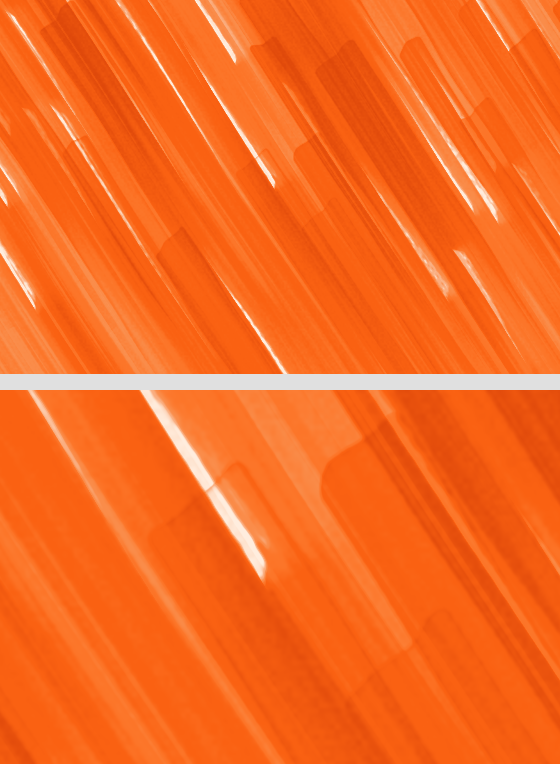
Top: the whole. Bottom: its middle third, enlarged.
Reproduce this texture procedurally as a Shadertoy shader.

```glsl
#define STROKE_DIR vec2(0.55, -0.835)
#define STROKES 25
#define STROKE_WIDTH 0.125
#define SLIVERS 27
#define SLIVER_WIDTH 0.026
#define HALO_WIDTH 0.036
#define WASH_INK 0.62
#define SOFT_EDGE 0.003
#define GRAIN 0.04

float hash(vec2 p) {
    vec3 q = fract(p.xyx * 0.1031);
    q += dot(q, q.yzx + 33.33);
    return fract((q.x + q.y) * q.z);
}

float noise(vec2 p) {
    vec2 cell = floor(p), f = fract(p);
    f = f * f * (3.0 - 2.0 * f);
    return mix(mix(hash(cell), hash(cell + vec2(1, 0)), f.x),
               mix(hash(cell + vec2(0, 1)), hash(cell + vec2(1, 1)), f.x), f.y);
}

// Bristle noise, fine across the stroke and long along it; s = (across, along)
float bristle(vec2 s, float fine, float coarse) {
    return noise(s * vec2(fine, coarse) + 40.0 + fine);
}

// Along coordinate of the point at a given across position and canvas height
float alongAt(float across, float height) {
    return 0.659 * across - 1.197 * height;
}

// Opacity of one translucent stroke: crisp blunt start, dry fading end
float strokeInk(vec2 s, float i) {
    float center = (i + 0.3 + 0.6 * hash(vec2(i, 1.0))) * 1.85 / float(STROKES);
    float start = alongAt(center, mix(0.15, 1.25, hash(vec2(i, 2.0))));
    float len = mix(0.7, 1.4, hash(vec2(i, 3.0)));
    float halfWidth = STROKE_WIDTH * mix(0.3, 0.56, hash(vec2(i, 4.0)));
    vec2 q = s - vec2(center, start);
    q.x += 0.012 * (noise(vec2(s.y * 5.0, i * 7.0)) - 0.5);
    q.y += 0.022 * (noise(vec2(s.x * 28.0, i * 5.0)) - 0.5) + 0.08 * q.x;

    // Rounded box
    vec2 box = abs(q - vec2(0.0, 0.5 * len)) - vec2(halfWidth, 0.5 * len) + 0.012;
    float d = length(max(box, 0.0)) + min(max(box.x, box.y), 0.0) - 0.012;
    float inside = smoothstep(SOFT_EDGE, -SOFT_EDGE, d);

    float wear = q.y / len + 0.5 * (bristle(s, 60.0, 1.6) - 0.5);
    float fade = 1.0 - smoothstep(0.25, 1.0, wear);
    float rim = 0.14 * exp(-abs(d + SOFT_EDGE) / 0.004);
    float load = mix(0.25, 0.6, hash(vec2(i, 5.0)));
    return inside * fade * (load + rim);
}

// Thin paint left between strokes: x = dry paper core, y = pale halo
vec2 sliver(vec2 s, float i) {
    float center = (i + hash(vec2(i, 11.0))) * 1.85 / float(SLIVERS);
    float start = alongAt(center, mix(0.3, 1.25, hash(vec2(i, 12.0))));
    float len = mix(0.4, 1.0, hash(vec2(i, 13.0)));
    float t = (s.y - start) / len;
    if (hash(vec2(i, 14.0)) > 0.5) t = 1.0 - t;
    float taper = smoothstep(0.0, 0.1, t) * clamp(1.0 - t, 0.0, 1.0);
    float size = mix(0.3, 1.0, hash(vec2(i, 15.0)));
    float width = SLIVER_WIDTH * size * taper;

    // One clean side, one side dissolving into dry hairs and speckle
    float x = s.x - center + 0.006 * (noise(vec2(s.y * 4.0, i * 3.0)) - 0.5);
    float hairs = 0.65 * bristle(s, 180.0, 2.5) + 0.35 * noise(s * vec2(170.0, 80.0));
    float u = x / max(width, 0.002);
    float body = smoothstep(-0.15, 0.2, u) * (1.0 - smoothstep(0.25, 1.9, u));
    float core = smoothstep(0.3, 1.0, body * (0.4 + 0.95 * hairs));
    core *= smoothstep(0.0, 0.009, width);

    float side = smoothstep(-SOFT_EDGE, SOFT_EDGE, x);
    float halo = side * exp(-max(x, 0.0) / HALO_WIDTH);
    float streaks = 0.45 + 0.5 * bristle(s, 55.0, 1.2) + 0.5 * hairs;
    return vec2(core, halo * (0.35 + 0.65 * size) * sqrt(taper) * streaks);
}

// Ink amount 0..1 to colour, from bare paper to doubled paint
vec3 paint(float ink) {
    vec3 c = mix(vec3(1.00, 0.93, 0.87), vec3(0.98, 0.68, 0.50), smoothstep(0.0, 0.2, ink));
    c = mix(c, vec3(0.98, 0.55, 0.29), smoothstep(0.2, 0.4, ink));
    c = mix(c, vec3(0.99, 0.46, 0.16), smoothstep(0.4, 0.58, ink));
    c = mix(c, vec3(0.98, 0.38, 0.07), smoothstep(0.58, 0.76, ink));
    return mix(c, vec3(0.87, 0.28, 0.04), smoothstep(0.76, 1.0, ink));
}

void mainImage(out vec4 fragColor, in vec2 fragCoord) {
    vec2 p = fragCoord / iResolution.y;
    vec2 s = vec2(dot(p, vec2(-STROKE_DIR.y, STROKE_DIR.x)), dot(p, STROKE_DIR));
    s.x += 0.015 * (noise(p * 2.0 + 7.0) - 0.5);

    // Uneven wash with bristle marks
    float ink = WASH_INK + 0.42 * (bristle(s, 9.0, 0.9) - 0.5);
    ink += 0.16 * (bristle(s, 34.0, 1.2) - 0.5);
    ink -= 0.16 * smoothstep(0.7, 0.95, bristle(s, 80.0, 1.4));

    // Layered strokes and the gaps between them
    float bare = 1.0, core = 0.0, halo = 0.0;
    for (int i = 0; i < STROKES; i++) bare *= 1.0 - strokeInk(s, float(i));
    for (int i = 0; i < SLIVERS; i++) {
        vec2 gap = sliver(s, float(i));
        core = max(core, gap.x);
        halo = max(halo, gap.y);
    }
    float covered = smoothstep(0.3, 0.65, 1.0 - bare);
    ink = mix(0.98, ink, bare);
    ink -= 0.42 * halo * (1.0 - 0.7 * covered);
    ink *= 1.0 - 0.95 * core * (1.0 - 0.7 * covered);

    // Fine hairs and paper grain
    ink += 0.08 * (bristle(s, 150.0, 2.0) - 0.5);
    ink -= 0.06 * smoothstep(0.75, 0.95, bristle(s, 110.0, 1.5));
    ink += GRAIN * (noise(p * 210.0) - 0.5);
    fragColor = vec4(paint(clamp(ink, 0.0, 1.0)), 1.0);
}
```
